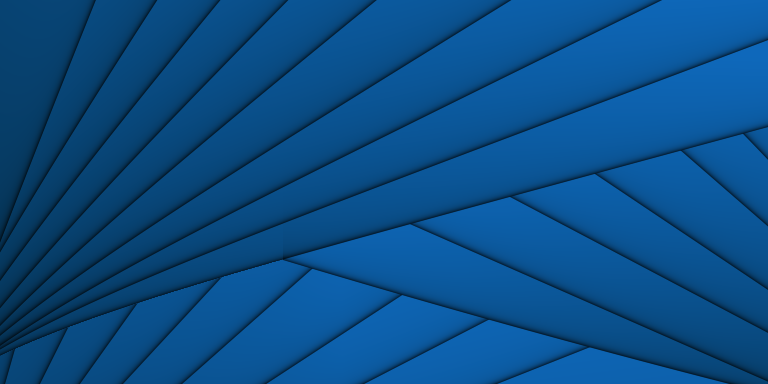
A Shadertoy shader for this background:

```glsl
const vec3 DEEP_BLUE = vec3(0.020, 0.215, 0.355);
const vec3 BRIGHT_BLUE = vec3(0.055, 0.410, 0.735);
const float EDGE_SHADOW = 0.76;    // dark contact line
const float EDGE_WIDTH = 0.0065;
const float SOFT_SHADOW = 0.10;    // wide falloff beside each edge
const float SOFT_WIDTH = 0.045;
const float BEND = 0.056;          // droop of the fan near its root
const float BEND_LENGTH = 0.28;
const vec2 RIDGE_START = vec2(0.737, 0.323);

// Fan edges: x where the edge meets the top, slope
const int FAN_COUNT = 9;
const vec2 FAN[FAN_COUNT] = vec2[](
    vec2(0.240, 2.40), vec2(0.401, 1.50), vec2(0.568, 1.19),
    vec2(0.747, 1.00), vec2(0.979, 0.81), vec2(1.331, 0.615),
    vec2(1.724, 0.49), vec2(2.278, 0.375), vec2(3.225, 0.27));

// Falling edges: x where the edge leaves the fan, downward slope
const int FALL_COUNT = 5;
const vec2 FALL[FALL_COUNT] = vec2[](
    vec2(1.068, 0.44), vec2(1.328, 0.527), vec2(1.549, 0.67),
    vec2(1.773, 0.87), vec2(1.935, 1.04));

// Rising edges: x where the edge meets the bottom, slope
const int RISE_COUNT = 8;
const vec2 RISE[RISE_COUNT] = vec2[](
    vec2(0.013, 3.50), vec2(0.104, 2.00), vec2(0.208, 1.40),
    vec2(0.320, 1.08), vec2(0.474, 0.885), vec2(0.693, 0.654),
    vec2(0.948, 0.516), vec2(1.294, 0.396));

vec3 blue(float tone) {
    return mix(DEEP_BLUE, BRIGHT_BLUE, clamp(tone, 0.0, 1.0));
}

float fanHeight(float x, vec2 edge) {
    return 1.0 - edge.y * (edge.x - x) - BEND * exp(-x / BEND_LENGTH);
}

// Perpendicular distance from a vertical offset to a sloped edge
float edgeDistance(float offset, float slope) {
    return offset * inversesqrt(1.0 + slope * slope);
}

// Lays a sheet where d < 0; it casts a shadow on the sheet below
vec3 layer(vec3 under, vec3 over, float d) {
    float pixel = 1.0 / iResolution.y;
    float reach = max(d, 0.0);
    float shade = (1.0 - EDGE_SHADOW * exp(-reach / EDGE_WIDTH))
                * (1.0 - SOFT_SHADOW * exp(-reach / SOFT_WIDTH));
    return mix(over, under * shade, smoothstep(-0.7 * pixel, 0.7 * pixel, d));
}

// Upper fan spreading from the left
vec3 fanSheets(vec2 p) {
    float light = 0.10 + 0.30 * p.x + 0.30 * (p.y - 0.5);
    vec3 color = blue(light);
    for (int i = 0; i < FAN_COUNT - 1; i++) {
        float d = edgeDistance(p.y - fanHeight(p.x, FAN[i]), FAN[i].y);
        float tone = light + 0.02 * float(i + 1) + 0.06 - 0.7 * max(-d, 0.0);
        color = layer(color, blue(tone), d);
    }
    return color;
}

// Right sheets falling away from the fan
vec3 fallingSheets(vec2 p, float fanBase) {
    float light = 0.86 - 0.75 * max(fanBase - p.y, 0.0) - 0.10 * max(p.x - 1.2, 0.0);
    vec3 color = blue(light);
    for (int i = FALL_COUNT - 1; i >= 0; i--) {
        float startY = fanHeight(FALL[i].x, FAN[FAN_COUNT - 1]);
        float height = startY - FALL[i].y * (p.x - FALL[i].x);
        float d = edgeDistance(p.y - height, FALL[i].y);
        color = layer(color, blue(light + 0.04 - 0.3 * max(-d, 0.0)), d);
    }
    return color;
}

// Lower sheets rising to the ridge
vec3 risingSheets(vec2 p, float ridge) {
    float light = min(0.30 + 0.65 * p.x, 0.88) - 0.25 * max(ridge - p.y, 0.0);
    vec3 color = blue(light);
    for (int i = 0; i < RISE_COUNT; i++) {
        float d = edgeDistance(p.y - RISE[i].y * (p.x - RISE[i].x), RISE[i].y);
        color = layer(color, blue(light + 0.04 - 0.4 * max(-d, 0.0)), d);
    }
    return color;
}

void mainImage(out vec4 fragColor, in vec2 fragCoord) {
    vec2 p = fragCoord / iResolution.y;
    p.x *= 2.0 * iResolution.y / iResolution.x;

    vec2 baseEdge = FAN[FAN_COUNT - 1];
    float fanBase = fanHeight(p.x, baseEdge);
    float run = p.x - RIDGE_START.x;
    float ridge = min(fanBase, RIDGE_START.y - 0.30 * run + 0.0192 * run * run);

    // Stack the three groups from back to front
    vec3 color = fanSheets(p);
    color = layer(color, fallingSheets(p, fanBase), edgeDistance(p.y - fanBase, baseEdge.y));
    float ridgeDistance = edgeDistance(p.y - ridge, 0.28);
    vec3 lower = risingSheets(p, ridge);
    if (run > 0.0) color = layer(color, lower, ridgeDistance);
    else color = mix(lower, color, step(0.0, p.y - fanBase));
    fragColor = vec4(color, 1.0);
}
```
